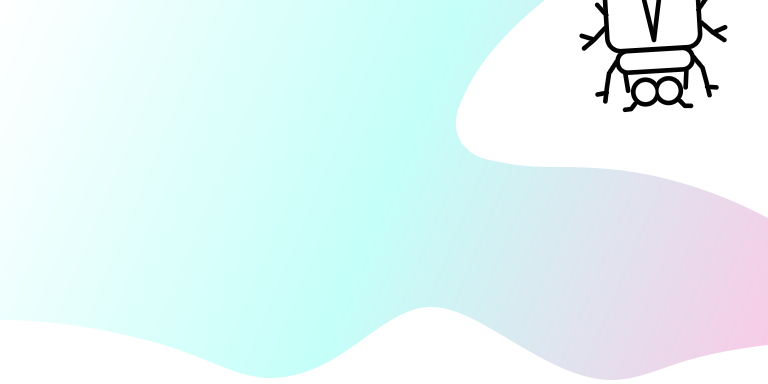
Reproduce this background procedurally as a Shadertoy shader.

```glsl
// Diagonal pastel gradient between flowing white waves, with an outlined beetle hanging from the top right.
#define PALE vec3(1.0, 1.0, 1.0)
#define CYAN vec3(0.77, 1.0, 0.975)
#define PINK vec3(0.98, 0.79, 0.90)
#define INK vec3(0.01)
#define GRADIENT_SLANT 0.417
#define GRADIENT_MIDDLE 1.221
#define BEETLE_CENTER vec2(1.706, 0.846)
#define BEETLE_SIZE 0.1
#define BEETLE_TILT 0.06
#define STROKE 0.06

// Curve knots: position, value, slope
const vec3 WAVE[10] = vec3[10](
    vec3(0.0, 0.167, 0.0), vec3(0.39, 0.112, -0.26),
    vec3(0.521, 0.068, -0.39), vec3(0.703, 0.0156, 0.0),
    vec3(0.885, 0.0755, 0.63), vec3(1.12, 0.2005, 0.0),
    vec3(1.302, 0.13, -0.59), vec3(1.594, 0.0104, 0.0),
    vec3(1.745, 0.047, 0.35), vec3(2.0, 0.1016, 0.12));

// Knots 0-4 give the left side by height, 5-9 the underside by x
const vec3 BAY[10] = vec3[10](
    vec3(0.6146, 1.2135, -1.0), vec3(0.6823, 1.1875, 0.0),
    vec3(0.7578, 1.211, 0.47), vec3(0.8255, 1.25, 0.69),
    vec3(1.0, 1.419, 1.25),
    vec3(1.2135, 0.6146, -1.0), vec3(1.302, 0.578, -0.22),
    vec3(1.458, 0.565, 0.0), vec3(1.693, 0.544, -0.21),
    vec3(2.0, 0.432, -0.53));

// Limb segments of the right half: start, end
const vec4 LIMBS[11] = vec4[11](
    vec4(0.80, -0.30, 0.75, -0.78), vec4(0.58, -1.12, 0.70, -1.26),
    vec4(0.70, -1.26, 0.86, -1.27), vec4(1.26, 0.88, 1.55, 0.60),
    vec4(1.55, 0.60, 1.87, 0.72), vec4(1.55, 0.60, 1.83, 0.39),
    vec4(1.00, 0.00, 1.22, -0.30), vec4(1.22, -0.30, 1.30, -0.68),
    vec4(1.30, -0.68, 1.36, -1.02), vec4(1.31, -0.80, 1.55, -0.83),
    vec4(1.20, 1.22, 1.42, 1.50));

// Cubic Hermite curve with straight ends
float spline(vec3 knots[10], int first, int last, float x) {
    vec3 a = knots[first];
    if (x <= a.x) return a.y + a.z * (x - a.x);
    for (int i = first; i < last; i++) {
        a = knots[i];
        vec3 b = knots[i + 1];
        if (x < b.x) {
            float span = b.x - a.x;
            float t = (x - a.x) / span;
            float s = 1.0 - t;
            return mix(a.y, b.y, t * t * (3.0 - 2.0 * t))
                 + span * t * s * (a.z * s - b.z * t);
        }
    }
    a = knots[last];
    return a.y + a.z * (x - a.x);
}

float segment(vec2 p, vec2 a, vec2 b) {
    vec2 ab = b - a;
    return length(p - a - ab * clamp(dot(p - a, ab) / dot(ab, ab), 0.0, 1.0));
}

float roundedBox(vec2 p, vec2 halfSize, float radius) {
    vec2 d = abs(p) - halfSize + radius;
    return length(max(d, 0.0)) + min(max(d.x, d.y), 0.0) - radius;
}

// Distance to the center lines of the mirrored beetle drawing
float beetle(vec2 p) {
    p.x = abs(p.x);
    float wings = abs(roundedBox(p - vec2(0.0, 2.76), vec2(1.21, 2.5), 0.35));
    float collar = abs(roundedBox(p + vec2(0.0, 0.03), vec2(0.98, 0.28), 0.27));
    float slit = segment(p, vec2(0.0, 0.5), vec2(0.22, 1.7));
    float eyes = abs(length(p - vec2(0.3, -0.84)) - 0.32);
    float d = min(min(wings, collar), min(slit, eyes));
    for (int i = 0; i < 11; i++) d = min(d, segment(p, LIMBS[i].xy, LIMBS[i].zw));
    return d;
}

// Coverage where the field is positive
float coverage(float field) {
    return clamp(0.5 + field / max(length(vec2(dFdx(field), dFdy(field))), 1e-5), 0.0, 1.0);
}

void mainImage(out vec4 fragColor, in vec2 fragCoord) {
    vec2 p = fragCoord / iResolution.xy * vec2(2.0, 1.0);

    // Slanted three-color gradient
    float t = (p.x + GRADIENT_SLANT * (1.0 - p.y)) / GRADIENT_MIDDLE;
    vec3 color = mix(PALE, CYAN, clamp(t, 0.0, 1.0));
    color = mix(color, PINK, clamp(t - 1.0, 0.0, 1.0));

    // White wave below and white bay above
    float wave = spline(WAVE, 0, 9, p.x) - p.y;
    float bay = min(p.x - spline(BAY, 0, 4, p.y), p.y - spline(BAY, 5, 9, p.x));
    color = mix(color, vec3(1.0), max(coverage(wave), coverage(bay)));

    // Inked beetle
    float c = cos(BEETLE_TILT), s = sin(BEETLE_TILT);
    vec2 q = mat2(c, -s, s, c) * (p - BEETLE_CENTER) / BEETLE_SIZE;
    float pixel = 1.0 / (iResolution.y * BEETLE_SIZE);
    float ink = clamp(0.5 + (STROKE - beetle(q)) / pixel, 0.0, 1.0);
    fragColor = vec4(mix(color, INK, ink), 1.0);
}
```
